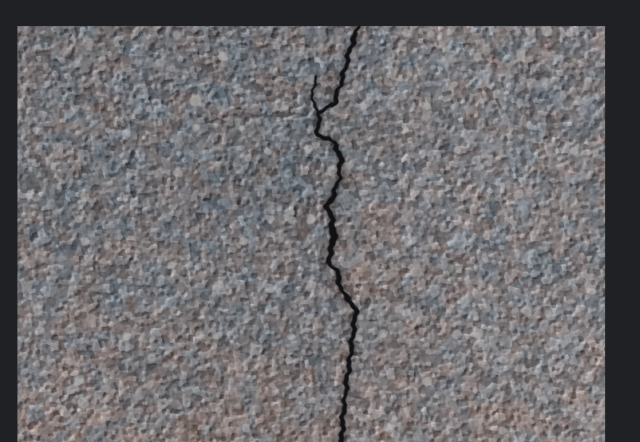
Write a Shadertoy shader that draws this texture.

```glsl
// Grey asphalt slab in a dark frame, split from top to bottom by a jagged crack.

// Lengths are in canvas heights.
const vec3 FRAME_COLOR = vec3(0.125, 0.131, 0.146);
const vec3 STONE_COLOR = vec3(0.478, 0.470, 0.480);
const vec3 CRACK_COLOR = vec3(0.065, 0.065, 0.075);
const vec3 WARM_TINT = vec3(0.030, -0.004, -0.022);
const float SLAB_LEFT = 0.0395;
const float SLAB_RIGHT = 1.369;
const float SLAB_TOP = 0.941;
const float FINE_SCALE = 112.0;
const float COARSE_SCALE = 62.0;
const float PEBBLE_SCALE = 19.0;
const float GRAIN_CONTRAST = 0.27;
const float RELIEF = 0.19;
const float CRACK_HALF_WIDTH = 0.0048;
const float BRANCH_HALF_WIDTH = 0.0024;

// Bends of the main crack, from top to bottom.
const int BENDS = 21;
const vec2 CRACK[BENDS] = vec2[BENDS](
    vec2(0.811, 0.945), vec2(0.789, 0.878), vec2(0.774, 0.821),
    vec2(0.756, 0.767), vec2(0.722, 0.744), vec2(0.718, 0.694),
    vec2(0.756, 0.679), vec2(0.771, 0.643), vec2(0.767, 0.596),
    vec2(0.752, 0.553), vec2(0.740, 0.536), vec2(0.752, 0.500),
    vec2(0.754, 0.455), vec2(0.742, 0.408), vec2(0.761, 0.389),
    vec2(0.773, 0.342), vec2(0.805, 0.301), vec2(0.797, 0.229),
    vec2(0.786, 0.145), vec2(0.776, 0.060), vec2(0.773, -0.010));
const vec2 BRANCH_TIP = vec2(0.714, 0.826);
const vec2 BRANCH_BEND = vec2(0.705, 0.774);

vec3 hash3(vec2 cell) {
    vec3 q = fract(cell.xyx * vec3(0.1031, 0.1030, 0.0973));
    q += dot(q, q.yzx + 33.33);
    return fract((q.xxy + q.yzz) * q.zyx);
}

// Cellular noise with softly blended cell tones, centred on zero.
float grain(vec2 p) {
    vec2 cell = floor(p);
    float tone = 0.0, total = 0.0;
    for (int j = -1; j <= 1; j++)
    for (int i = -1; i <= 1; i++) {
        vec2 id = cell + vec2(i, j);
        vec3 h = hash3(id);
        vec2 d = p - id - h.xy;
        float weight = exp(-7.0 * dot(d, d));
        tone += weight * (h.z - 0.5);
        total += weight;
    }
    return tone / total;
}

float asphalt(vec2 p) {
    return 0.62 * grain(p * FINE_SCALE) + 0.52 * grain(p * COARSE_SCALE + 37.0);
}

// Sparse pale stones, at most one per cell.
float pebbles(vec2 p) {
    vec2 q = p * PEBBLE_SCALE;
    vec2 cell = floor(q);
    vec3 h = hash3(cell + 71.0);
    vec2 d = fract(q) - mix(vec2(0.3), vec2(0.7), h.xy);
    d.x += 0.4 * d.y * (h.x - 0.5);
    float radius = 0.10 + 0.14 * h.y;
    float ragged = 0.10 * grain(p * COARSE_SCALE);
    float shape = 1.0 - smoothstep(radius - 0.07, radius + 0.04, length(d) + ragged);
    return shape * step(0.78, h.z);
}

float segmentDistance(vec2 p, vec2 a, vec2 b) {
    vec2 ab = b - a;
    return length(p - a - ab * clamp(dot(p - a, ab) / dot(ab, ab), 0.0, 1.0));
}

// Signed distance to the crack and its side branch.
float crackDistance(vec2 p) {
    p.x += 0.0022 * sin(p.y * 145.0) + 0.0012 * sin(p.y * 331.0 + 1.7);
    p.y += 0.0015 * sin(p.x * 260.0);
    float d = 10.0;
    for (int i = 0; i < BENDS - 1; i++)
        d = min(d, segmentDistance(p, CRACK[i], CRACK[i + 1]));
    float bulge = 0.003 * exp(-pow((p.y - 0.465) / 0.045, 2.0));
    float width = CRACK_HALF_WIDTH + bulge + 0.003 * grain(p * 48.0);
    float branch = min(segmentDistance(p, BRANCH_TIP, BRANCH_BEND),
                       segmentDistance(p, BRANCH_BEND, CRACK[4]));
    return min(d - width, branch - BRANCH_HALF_WIDTH);
}

// Broad stains: cool shade at upper left, warmth low down and beside the crack.
vec3 stain(vec2 p) {
    float shade = exp(-5.0 * dot(p - vec2(0.52, 0.72), p - vec2(0.52, 0.72)));
    vec2 besideCrack = (p - vec2(0.84, 0.36)) / vec2(0.10, 0.15);
    float warm = 0.7 * exp(-dot(besideCrack, besideCrack))
               + 0.6 * (1.0 - smoothstep(0.0, 0.35, p.y));
    float drift = sin(p.x * 7.0 + 2.0 * sin(p.y * 5.0)) * sin(p.y * 9.0 + p.x * 3.0);
    float side = smoothstep(0.70, 0.90, p.x);
    return vec3(0.012 * drift - 0.035 * shade + 0.018 * side) + WARM_TINT * (warm - 0.3 * shade);
}

void mainImage(out vec4 fragColor, in vec2 fragCoord) {
    float pixel = 1.0 / iResolution.y;
    vec2 p = fragCoord * pixel;

    // Stone grain, lit from the upper left.
    float rough = asphalt(p);
    float relief = rough - asphalt(p + vec2(-0.005, 0.004));
    vec3 color = STONE_COLOR + stain(p) + GRAIN_CONTRAST * rough + RELIEF * relief;
    color += WARM_TINT * 1.8 * grain(p * 33.0 + 11.0);
    color = mix(color, vec3(0.66, 0.65, 0.65) + 0.12 * rough, 0.72 * pebbles(p));

    // Crack with a soft shadow along its edges.
    float d = crackDistance(p);
    color *= 1.0 - 0.28 * exp(-max(d, 0.0) / 0.005);
    color = mix(CRACK_COLOR, color, smoothstep(-1.2 * pixel, 1.2 * pixel, d));

    float inset = min(min(p.x - SLAB_LEFT, SLAB_RIGHT - p.x), SLAB_TOP - p.y);
    color = mix(FRAME_COLOR, color, smoothstep(-0.7 * pixel, 0.7 * pixel, inset));
    fragColor = vec4(color, 1.0);
}
```
